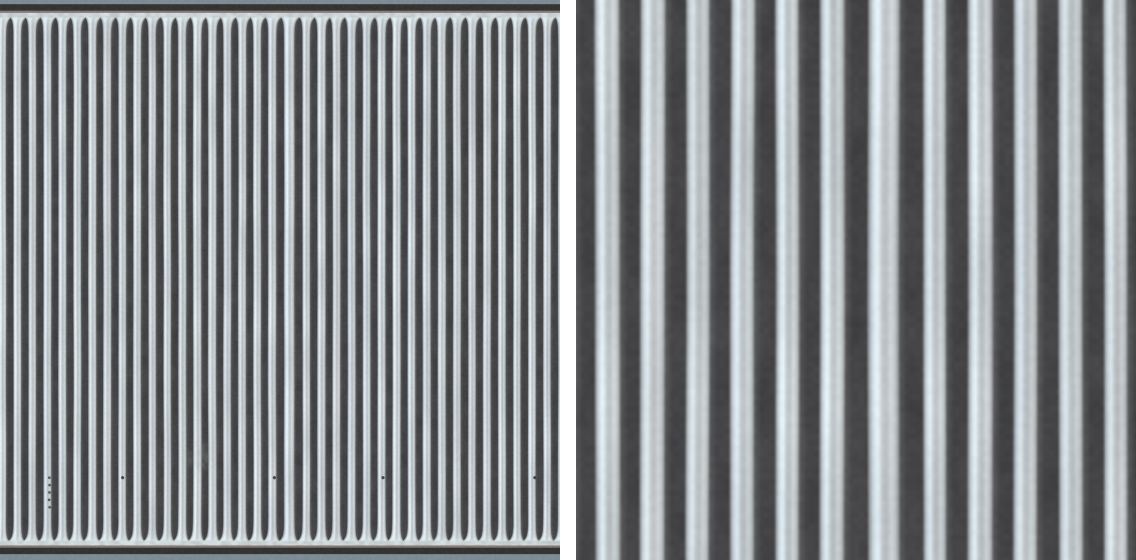
Left, the full canvas; right, a detail of the centre.
A Shadertoy shader for this texture:

```glsl
// A pale metal grille: 37 upright bars over dark slots, joined by a rail at each end.
// Each bar is the nearest of three candidate centres, shaded across its width;
// noise adds uneven spacing, soft stains and a few specks of dirt.

const float BAR_COUNT = 37.0;
const float FIRST_BAR = 0.15;
const float SLOT_END = 0.032;

const vec3 SLOT_DARK = vec3(0.265, 0.265, 0.275);
const vec3 SLOT_LIT = vec3(0.34, 0.35, 0.36);
const vec3 BAR_EDGE = vec3(0.48, 0.48, 0.47);
const vec3 BAR_FACE = vec3(0.72, 0.74, 0.75);
const vec3 BAR_SHINE = vec3(0.88, 0.925, 0.94);
const vec3 FRAME_OUTER = vec3(0.49, 0.55, 0.58);
const vec3 FRAME_GROOVE = vec3(0.21, 0.20, 0.20);
const vec3 FRAME_LIP = vec3(0.52, 0.48, 0.45);
const vec3 DIRT = vec3(0.20, 0.19, 0.18);

float hash(vec2 p) {
    p = fract(p * vec2(0.1031, 0.1030));
    p += dot(p, p.yx + 33.33);
    return fract((p.x + p.y) * p.x * 7.31);
}

float noise(vec2 p) {
    vec2 cell = floor(p), f = fract(p);
    f = f * f * (3.0 - 2.0 * f);
    return mix(mix(hash(cell), hash(cell + vec2(1, 0)), f.x),
               mix(hash(cell + vec2(0, 1)), hash(cell + vec2(1, 1)), f.x), f.y);
}

// Spacing tightens on the left half and opens at a seam past the middle
float barCenter(float id) {
    float drift = mix(-0.00025 * id, 0.00015 * (36.0 - id), smoothstep(18.0, 20.0, id));
    return (id + FIRST_BAR) / BAR_COUNT + drift;
}

float barHalfWidth(float id) {
    float seam = 1.0 - smoothstep(0.0, 1.0, abs(id - 19.0));
    return 0.0073 + 0.0008 * (hash(vec2(id, 4.0)) - 0.5) + 0.0018 * seam;
}

// Returns signed offset from the centre, half width and index of the nearest bar
vec3 nearestBar(vec2 uv, float flare) {
    vec3 best = vec3(1.0, 0.0, 0.0);
    float guess = round(uv.x * BAR_COUNT - FIRST_BAR);
    for (float k = -1.0; k <= 1.0; k++) {
        float id = guess + k;
        float wobble = 0.0009 * (noise(vec2(id * 7.0, uv.y * 6.0)) - 0.5);
        float lean = 0.0015 * flare * sign(uv.y - 0.5);
        float offset = uv.x - barCenter(id) - wobble - lean;
        float halfWidth = barHalfWidth(id) + 0.0062 * flare;
        if (abs(offset) - halfWidth < abs(best.x) - best.y) best = vec3(offset, halfWidth, id);
    }
    return best;
}

// Colour across a bar, where t runs from -1 at its left edge to 1 at its right
vec3 barColor(float t, float id, float flare) {
    float gloss = 0.75 + 0.35 * hash(vec2(id, 9.0));
    float leftShine = exp(-pow((t + 0.42) / 0.30, 2.0));
    float rightShine = 0.45 * exp(-pow((t - 0.48) / 0.22, 2.0));
    vec3 color = mix(BAR_FACE, BAR_SHINE, clamp(gloss * (leftShine + rightShine) + 0.5 * flare, 0.0, 1.0));
    color = mix(color, BAR_EDGE, 0.8 * smoothstep(0.68, 1.05, abs(t)));
    return color + vec3(-0.012, 0.0, 0.015) * smoothstep(0.1, -0.8, t);
}

float speck(vec2 p, vec2 center, float radius, float soft) {
    return 1.0 - smoothstep(radius - soft, radius + soft, length(p - center));
}

float dirtSpecks(vec2 uv, float soft) {
    float dirt = 0.0;
    // Two evenly repeated pairs
    for (float i = 0.0; i < 4.0; i++) {
        vec2 center = vec2(0.219 + 0.271 * mod(i, 2.0) + 0.465 * floor(i / 2.0), 0.147);
        dirt = max(dirt, speck(uv, center, 0.0028, soft));
    }
    // A short upright trail
    for (float i = 0.0; i < 5.0; i++) {
        vec2 center = vec2(0.088 + 0.002 * (hash(vec2(i, 2.0)) - 0.5), 0.147 - 0.0132 * i);
        dirt = max(dirt, 0.85 * speck(uv, center, 0.0024, soft));
    }
    return dirt;
}

void mainImage(out vec4 fragColor, in vec2 fragCoord) {
    vec2 uv = fragCoord / iResolution.xy;
    float soft = max(0.0012, 0.7 / iResolution.y);
    float edge = min(uv.y - 0.003, 1.0 - uv.y);
    float flare = exp(-max(edge - SLOT_END, 0.0) / 0.0075);

    // Slots, faintly lit beside the bar on their left
    vec3 bar = nearestBar(uv, flare);
    float gap = abs(bar.x) - bar.y;
    float lit = step(0.0, bar.x) * (1.0 - smoothstep(0.0, 0.005, gap));
    vec3 color = mix(SLOT_DARK, SLOT_LIT, 0.8 * lit);
    color += 0.035 * (noise(uv * vec2(90.0, 45.0)) - 0.5);

    // Bars
    vec3 metal = barColor(bar.x / bar.y, bar.z, flare);
    metal += 0.05 * (noise(vec2(bar.z * 3.0, uv.y * 14.0)) - 0.5);
    color = mix(color, metal, 1.0 - smoothstep(-soft, soft, gap));

    // End rails and frame, layered from the inside out
    vec3 rail = mix(BAR_FACE, BAR_SHINE, 0.2 + 0.6 * noise(uv * vec2(110.0, 160.0)));
    color = mix(rail, color, smoothstep(SLOT_END - 0.003, SLOT_END + 0.002, edge));
    color = mix(FRAME_LIP, color, smoothstep(0.023 - soft, 0.023 + soft, edge));
    color = mix(FRAME_GROOVE, color, smoothstep(0.019 - soft, 0.019 + soft, edge));
    color = mix(FRAME_OUTER, color, smoothstep(0.0075 - soft, 0.0075 + soft, edge));

    // Wear: one pale smudge, fine grain and dirt
    float smudge = speck(uv, vec2(0.355, 0.185), 0.02, 0.018) * noise(uv * 130.0);
    color = mix(color, vec3(0.62, 0.63, 0.64), 0.4 * smudge);
    color += 0.025 * (noise(uv * 300.0) - 0.5);
    color = mix(color, DIRT, 0.85 * dirtSpecks(uv, soft));
    fragColor = vec4(color, 1.0);
}
```
